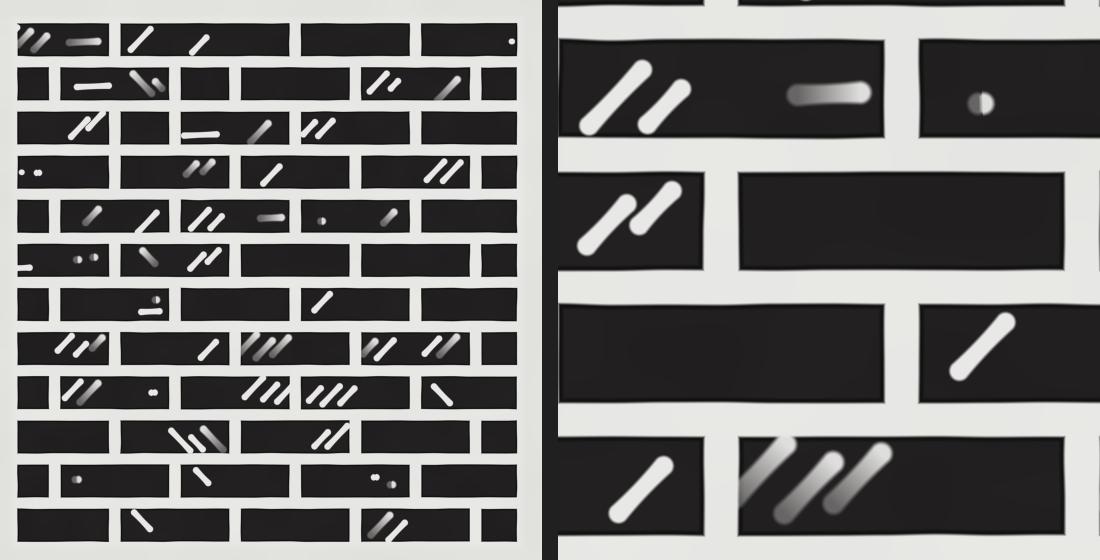
Left, the full canvas; right, a detail of the centre.
Reproduce this pattern procedurally as a WebGL 1 fragment shader.

```glsl
precision highp float;

uniform vec2 u_resolution;

// Lengths are fractions of the canvas height.
const vec2 WALL_MIN = vec2(0.0313, 0.0326);
const vec2 WALL_MAX = vec2(0.9232, 0.9583);
const float ROW_PITCH = 0.0788;
const float BED_JOINT = 0.0202;
const float HEAD_JOINT = 0.0208;
const float HALF_BRICK = 0.1074;
const float GRID_LEFT = -0.0098;
const float LAST_CELL = 8.0;
const float EDGE_WOBBLE = 0.0012;
const float RIM_WIDTH = 0.0024;
const float SOFTNESS = 0.0012;

const float EMPTY_SHARE = 0.46;
const float STROKE_SHARE = 0.77;
const float DOT_SHARE = 0.89;
const float FADED_SHARE = 0.25;
const float MARK_RADIUS = 0.0056;
const float MARK_SPACING = 0.029;

const vec3 MORTAR = vec3(0.905, 0.905, 0.895);
const vec3 MARGIN = vec3(0.885, 0.885, 0.87);
const vec3 BRICK = vec3(0.13, 0.122, 0.124);
const vec3 RIM = vec3(0.065);
const vec3 CHALK = vec3(0.91, 0.91, 0.9);

float hash(vec2 p) {
  return fract(sin(dot(p, vec2(127.1, 311.7))) * 43758.5453);
}

float noise(vec2 p) {
  vec2 i = floor(p), f = fract(p);
  f = f * f * (3.0 - 2.0 * f);
  return mix(mix(hash(i), hash(i + vec2(1.0, 0.0)), f.x),
             mix(hash(i + vec2(0.0, 1.0)), hash(i + 1.0), f.x), f.y);
}

// Coverage of a rounded stroke that swells at its ends and may fade along its length.
float chalkStroke(vec2 p, vec2 dir, float halfLength, float soft, vec2 seed) {
  float along = clamp(dot(p, dir), -halfLength, halfLength);
  float t = along / max(halfLength, 0.001);
  float radius = MARK_RADIUS * (0.9 + 0.14 * t * t);
  float d = length(p - dir * along) - radius;
  float faded = step(hash(seed + 5.3), FADED_SHARE);
  float strength = mix(1.0, 0.65 + 0.3 * t, faded);
  return strength * (1.0 - smoothstep(-soft, soft * (1.0 + faded), d));
}

// A cluster of strokes, dots or a bar around the centre of a half brick.
float chalkCluster(vec2 p, vec2 id, float soft) {
  float kind = hash(id + 17.0);
  if (kind < EMPTY_SHARE) return 0.0;
  bool isStroke = kind < STROKE_SHARE;
  bool isBar = kind > DOT_SHARE;
  float pick = hash(id + 31.7);
  float count = isStroke ? 1.0 + floor(pick * 2.6) : 1.0 + step(0.58, pick);
  float lean = hash(id + 43.1) < 0.22 ? -1.0 : 1.0;
  vec2 dir = normalize(isStroke ? vec2(0.95 * lean, 1.0) : vec2(1.0, 0.04));
  p -= (vec2(hash(id + 3.9), hash(id + 8.2)) - 0.5) * vec2(0.03, 0.014);

  float cover = 0.0;
  for (int i = 0; i < 3; i++) {
    float n = float(i);
    if (n >= count) break;
    vec2 seed = id + vec2(61.0 + n * 7.3, 23.0);
    float size = hash(seed);
    vec2 centre = vec2((n - 0.5 * (count - 1.0)) * MARK_SPACING, (hash(seed + 2.6) - 0.5) * 0.014);
    float halfLength = 0.003 * size;
    if (isStroke) halfLength = mix(0.007, 0.026, sqrt(size));
    if (isBar) {
      centre = vec2(0.01 * n, 0.021 * n - 0.008);
      halfLength = i == 0 ? mix(0.012, 0.034, size) : 0.001;
    }
    cover = max(cover, chalkStroke(p - centre, dir, halfLength, soft, seed));
  }
  return cover;
}

void main() {
  vec2 p = gl_FragCoord.xy / u_resolution.y;
  float soft = max(SOFTNESS, 0.8 / u_resolution.y);

  // Courses, counted from the top, with a break in the stagger at upper left.
  float rowPos = (WALL_MAX.y + 0.5 * BED_JOINT - p.y) / ROW_PITCH;
  float row = floor(rowPos);
  float column = (p.x - GRID_LEFT) / HALF_BRICK;
  float breakColumn = row < 2.0 ? 3.5 : 2.5;
  float flipped = row < 3.0 && column < breakColumn ? 1.0 : 0.0;
  float stagger = abs(mod(row + 1.0, 2.0) - flipped);

  // Signed distance to the brick edge, negative inside.
  vec2 wobble = EDGE_WOBBLE * (vec2(noise(p * 38.0), noise(p * 31.0 + 70.0)) - 0.5);
  float headGap = abs(mod(column - stagger + 1.0, 2.0) - 1.0) * HALF_BRICK - 0.5 * HEAD_JOINT;
  float bedGap = (0.5 - abs(fract(rowPos) - 0.5)) * ROW_PITCH - 0.5 * BED_JOINT;
  vec2 wallGap = min(p - WALL_MIN, WALL_MAX - p);
  vec2 inset = min(vec2(headGap, bedGap), wallGap) + wobble;
  float edge = -min(inset.x, inset.y);
  float brickCover = 1.0 - smoothstep(-soft, soft, edge);

  // Chalk in both halves of the current brick; cut bricks at the sides stay bare.
  float firstCell = 2.0 * floor((column - stagger) * 0.5) + stagger;
  float chalk = 0.0;
  for (int i = 0; i < 2; i++) {
    float cell = firstCell + float(i);
    bool cut = (cell < 0.5 && stagger > 0.5) || (cell > LAST_CELL - 0.5 && stagger < 0.5);
    vec2 local = vec2((column - cell - 0.5) * HALF_BRICK, (row + 0.5 - rowPos) * ROW_PITCH);
    if (!cut) chalk = max(chalk, chalkCluster(local, vec2(cell, row), soft));
  }

  // Mortar, margin, brick face and dark rim.
  float outside = smoothstep(0.0, 0.02, -min(wallGap.x, wallGap.y));
  vec3 ground = mix(MORTAR, MARGIN, outside) + 0.012 * (noise(p * 14.0) - 0.5);
  vec3 face = BRICK + 0.012 * (noise(p * 24.0 + 9.0) - 0.5);
  face = mix(face, RIM, smoothstep(-1.6 * RIM_WIDTH, -0.5 * RIM_WIDTH, edge));
  face = mix(face, CHALK, chalk);
  gl_FragColor = vec4(mix(ground, face, brickCover), 1.0);
}
```
